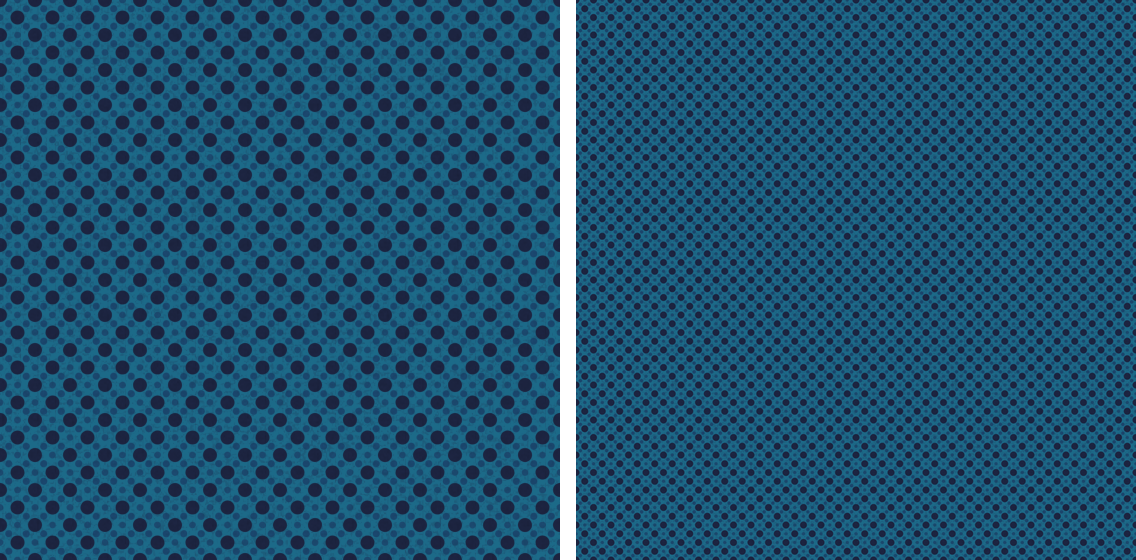
Left: one tile. Right: repeated 2 by 2.
A WebGL 2 fragment shader for this pattern:

```glsl
#version 300 es
precision highp float;
// Polka dots on woven teal cloth: big navy dots on a staggered lattice,
// with small blue dots in the gaps and on the diagonals between them.
// Wrapped noise adds a fine crinkle and broken vertical ribs.
#define REPEATS 16.0
#define BIG_RADIUS 0.199
#define GAP_RADIUS 0.094
#define LINK_RADIUS 0.100
#define EDGE_WOBBLE 0.012
#define RIBS 32.0
#define RIB_DEPTH 0.35
#define CRINKLE 0.60

uniform vec2 u_resolution;
out vec4 fragColor;

const vec3 TEAL = vec3(0.110, 0.414, 0.535);
const vec3 TEAL_SHADE = vec3(0.108, 0.330, 0.450);
const vec3 BLUE = vec3(0.102, 0.272, 0.422);
const vec3 GAP_BLUE = vec3(0.106, 0.283, 0.428);
const vec3 NAVY = vec3(0.110, 0.140, 0.250);

float hash(vec2 p) {
    vec3 q = fract(p.xyx * vec3(0.1031, 0.1030, 0.0973));
    q += dot(q, q.yzx + 33.33);
    return fract((q.x + q.y) * q.z);
}

// Value noise with a whole number of cells across the canvas
float wrapNoise(vec2 uv, vec2 cells) {
    vec2 p = uv * cells;
    vec2 i = floor(p);
    vec2 f = fract(p);
    f = f * f * (3.0 - 2.0 * f);
    vec2 a = mod(i, cells);
    vec2 b = mod(i + 1.0, cells);
    return mix(mix(hash(a), hash(vec2(b.x, a.y)), f.x),
               mix(hash(vec2(a.x, b.y)), hash(b), f.x), f.y);
}

// Distance to the nearest point of a square lattice
float latticeDistance(vec2 p, float spacing) {
    return length((fract(p / spacing + 0.5) - 0.5) * spacing);
}

float disc(float d, float radius, float blur) {
    return 1.0 - smoothstep(radius - blur, radius + blur, d);
}

void main() {
    vec2 uv = gl_FragCoord.xy / u_resolution;
    vec2 cell = uv * REPEATS;
    float blur = 0.75 * REPEATS / min(u_resolution.x, u_resolution.y);

    // Cloth relief: slanted crinkles and fine grain
    float crinkle = wrapNoise(uv, vec2(160.0, 240.0));
    float grain = wrapNoise(uv + 0.37, vec2(384.0, 320.0));
    float relief = 0.55 * crinkle + 0.45 * grain;

    // Thin broken ribs running down the cloth
    float ribOffset = abs(fract(uv.x * RIBS + 0.33) - 0.5) / RIBS;
    float rib = 1.0 - smoothstep(0.0004, 0.0018, ribOffset);
    rib *= smoothstep(0.25, 0.75, wrapNoise(uv, vec2(64.0, 192.0)));

    float shade = CRINKLE * smoothstep(0.45, 0.85, relief) + RIB_DEPTH * rib;
    vec3 color = mix(TEAL, TEAL_SHADE, clamp(shade, 0.0, 1.0));

    // Dot distances, with slightly frayed edges
    float wobble = EDGE_WOBBLE * (crinkle - 0.5);
    float big = min(latticeDistance(cell, 1.0), latticeDistance(cell + 0.5, 1.0));
    float gap = min(latticeDistance(cell + vec2(0.5, 0.0), 1.0),
                    latticeDistance(cell + vec2(0.0, 0.5), 1.0));
    float link = latticeDistance(cell + 0.25, 0.5);

    // Printed dots keep a trace of the relief
    float print = 1.0 + 0.10 * (0.5 - relief) - 0.06 * rib;
    color = mix(color, GAP_BLUE * print, disc(gap + wobble, GAP_RADIUS, blur));
    color = mix(color, BLUE * print, disc(link + wobble, LINK_RADIUS, blur));
    color = mix(color, NAVY * print, disc(big + 0.5 * wobble, BIG_RADIUS, blur));

    fragColor = vec4(color, 1.0);
}
```
